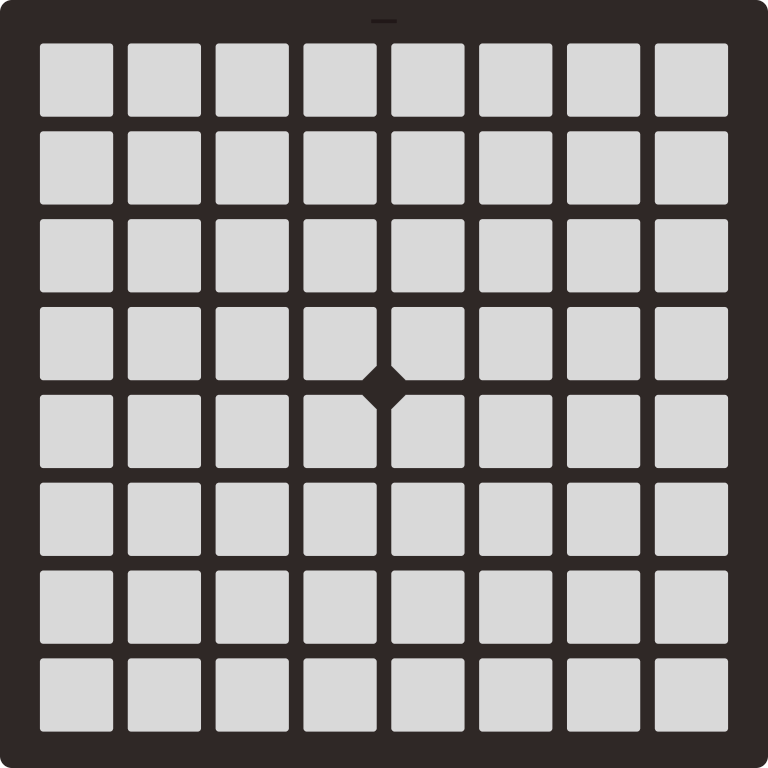
This pattern is drawn by a WebGL 1 fragment shader. Its source:

```glsl
precision highp float;
// Draws an eight by eight grid of pale rounded pads on a dark plate, with a diamond notch at the centre.

uniform vec2 u_resolution;

const float PADS_PER_SIDE = 8.0;
const float PITCH = 0.11438;
const float PAD_HALF = 0.0477;
const float PAD_RADIUS = 0.0045;
const float NOTCH_REACH = 0.0378;
const float PLATE_RADIUS = 0.0156;
const vec2 GRID_CENTER = vec2(0.5, 0.4954);
const vec2 SLOT_CENTER = vec2(0.5, 0.9723);
const vec2 SLOT_HALF = vec2(0.0167, 0.0025);

const vec3 BACKDROP = vec3(1.0);
const vec3 PLATE_COLOR = vec3(0.185, 0.155, 0.15);
const vec3 PAD_COLOR = vec3(0.85);
const vec3 SLOT_COLOR = vec3(0.13, 0.095, 0.095);

float roundedBox(vec2 p, vec2 halfSize, float radius) {
  vec2 q = abs(p) - halfSize + radius;
  return length(max(q, 0.0)) + min(max(q.x, q.y), 0.0) - radius;
}

float diamond(vec2 p, float reach) {
  return (abs(p.x) + abs(p.y) - reach) * 0.70711;
}

// Distance to the nearest pad of a finite square grid centred on the origin.
float padGrid(vec2 p, float pitch, float count) {
  vec2 cell = clamp(floor(p / pitch), -0.5 * count, 0.5 * count - 1.0);
  vec2 local = p - (cell + 0.5) * pitch;
  return roundedBox(local, vec2(PAD_HALF), PAD_RADIUS);
}

// Antialiased coverage of the inside of a distance field.
float coverage(float dist, float pixel) {
  return clamp(0.5 - dist / pixel, 0.0, 1.0);
}

void main() {
  float side = min(u_resolution.x, u_resolution.y);
  float pixel = 1.0 / side;
  vec2 p = (gl_FragCoord.xy - 0.5 * u_resolution) / side + 0.5;

  // Plate with rounded corners
  float plate = roundedBox(p - 0.5, vec2(0.5), PLATE_RADIUS);
  vec3 color = mix(BACKDROP, PLATE_COLOR, coverage(plate, pixel));

  // Slot near the top edge
  float slot = roundedBox(p - SLOT_CENTER, SLOT_HALF, 0.001);
  color = mix(color, SLOT_COLOR, coverage(slot, pixel));

  // Pads, with the diamond cut from the middle four
  vec2 g = p - GRID_CENTER;
  float pads = max(padGrid(g, PITCH, PADS_PER_SIDE), -diamond(g, NOTCH_REACH));
  color = mix(color, PAD_COLOR, coverage(pads, pixel));

  gl_FragColor = vec4(color, 1.0);
}
```
